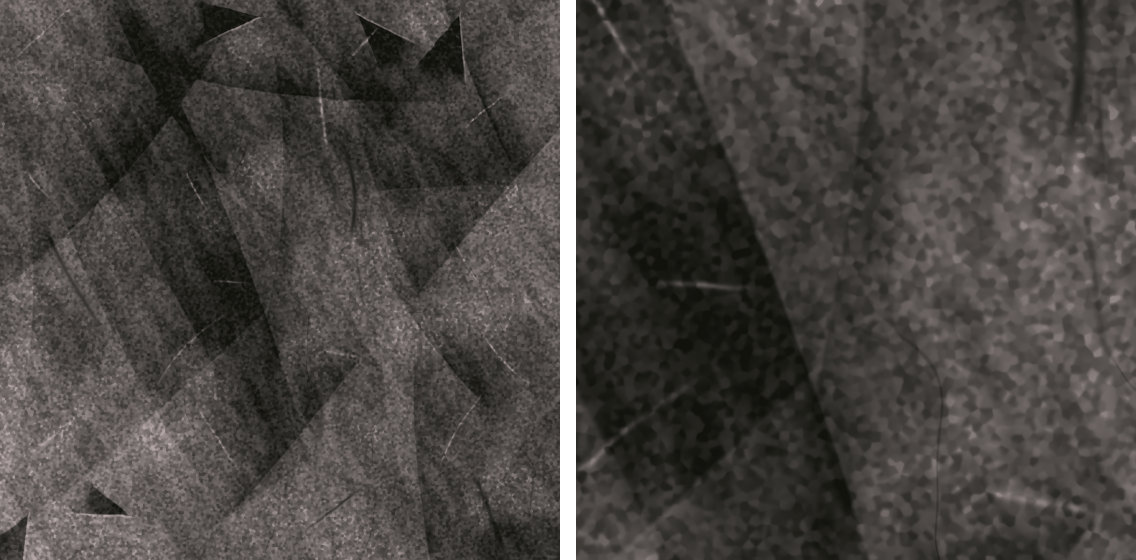
Left: the whole. Right: its middle third, enlarged.
Reproduce this texture procedurally as a WebGL 1 fragment shader.

```glsl
precision highp float;

uniform vec2 u_resolution;

const vec3 SHADOW = vec3(0.11, 0.11, 0.09);
const vec3 HIGHLIGHT = vec3(0.55, 0.51, 0.51);
const float BASE_TONE = 0.56;
const float CLOUD_CONTRAST = 0.48;
const float MOTTLE_CONTRAST = 0.28;
const float FIBRE_CONTRAST = 0.26;
const float GRAIN_CONTRAST = 0.58;
const float GRAIN_SCALE = 220.0;
const float VEIN_DEPTH = 0.15;
const float FACET_CONTRAST = 0.34;
const float CREASE_LIGHT = 0.5;
const float WEDGE_DEPTH = 0.65;
const float EDGE_SOFTNESS = 0.002;
const int FACETS = 28;
const int CREASES = 20;
const int WEDGES = 5;

vec2 hash2(vec2 p) {
  vec3 q = fract(p.xyx * vec3(0.1031, 0.1030, 0.0973));
  q += dot(q, q.yzx + 33.33);
  return fract((q.xx + q.yz) * q.zy);
}

// Smooth cellular noise: nearby cell values blended by distance
float cellNoise(vec2 p) {
  vec2 id = floor(p);
  vec2 f = p - id;
  float sum = 0.0;
  float total = 0.0;
  for (int j = -1; j <= 1; j++) {
    for (int i = -1; i <= 1; i++) {
      vec2 cell = vec2(float(i), float(j));
      vec2 h = hash2(id + cell);
      vec2 d = cell + h - f;
      float weight = exp(-5.0 * dot(d, d));
      sum += weight * fract(dot(h, vec2(37.0, 17.0)));
      total += weight;
    }
  }
  return sum / total;
}

vec2 rotateTo(vec2 p, float angle) {
  vec2 dir = vec2(cos(angle), sin(angle));
  return vec2(dot(p, dir), dot(p, vec2(-dir.y, dir.x)));
}

// Evenly scattered positions
vec2 scatter(float n, float seed) {
  return fract(n * vec2(0.7549, 0.5698) + hash2(vec2(seed, 4.0)));
}

// Folds run along falling, rising, upright and a few level directions
float foldAngle(vec2 h) {
  float angle = h.x < 0.36 ? -1.05 : (h.x < 0.66 ? 0.8 : (h.x < 0.9 ? 1.6 : 0.0));
  return angle + (h.y - 0.5) * 0.45;
}

// Sheets with one sharp edge that fade away from it
float facets(vec2 p) {
  float tone = 0.0;
  for (int i = 0; i < FACETS; i++) {
    float n = float(i);
    vec2 shape = hash2(vec2(n, 11.0));
    vec2 look = hash2(vec2(n, 23.0));
    vec2 q = rotateTo(p - scatter(n, 3.0), foldAngle(hash2(vec2(n, 37.0))));
    q.y = (q.y + (look.y - 0.5) * q.x * q.x) * (shape.y < 0.5 ? -1.0 : 1.0);
    float extent = mix(0.12, 0.45, shape.x);
    float side = smoothstep(-EDGE_SOFTNESS, EDGE_SOFTNESS, q.y);
    side *= exp(-max(q.y, 0.0) / mix(0.03, 0.14, look.y));
    float along = 1.0 - smoothstep(0.4, 1.0, abs(q.x) / extent);
    tone += (look.x * 2.0 - 1.0) * side * along;
  }
  return tone * FACET_CONTRAST;
}

// Thin bright scratches and a few broader dark streaks
float creases(vec2 p) {
  float tone = 0.0;
  for (int i = 0; i < CREASES; i++) {
    float n = float(i);
    vec2 shape = hash2(vec2(n, 53.0));
    vec2 look = hash2(vec2(n, 67.0));
    vec2 q = rotateTo(p - scatter(n, 9.0), foldAngle(hash2(vec2(n, 79.0))));
    q.y += (shape.y - 0.5) * 4.0 * q.x * q.x;
    bool dark = look.x < 0.25;
    float width = dark ? mix(0.002, 0.006, look.y) : mix(0.0013, 0.0028, look.y);
    float along = 1.0 - smoothstep(0.3, 1.0, abs(q.x) / mix(0.03, 0.13, shape.x));
    float line = exp(-q.y * q.y / (width * width)) * along;
    tone += line * (dark ? -0.7 : mix(0.35, 1.0, look.x));
  }
  return tone * CREASE_LIGHT;
}

// Black corners near the top and bottom, rimmed by a pale fold
float wedges(vec2 p) {
  float tone = 0.0;
  for (int i = 0; i < WEDGES; i++) {
    float n = float(i);
    vec2 h = hash2(vec2(n, 97.0));
    float top = 1.0 - mod(n, 2.0);
    vec2 apex = vec2(fract(0.82 + n * 0.41), mix(0.08, 0.97, top));
    vec2 q = rotateTo(p - apex, h.x * 6.28);
    float halfAngle = mix(0.25, 0.6, h.y);
    float d = abs(q.y) * cos(halfAngle) - q.x * sin(halfAngle);
    float fade = 1.0 - smoothstep(0.45, 1.0, length(q) / mix(0.1, 0.2, h.y));
    float inside = 1.0 - smoothstep(-EDGE_SOFTNESS, EDGE_SOFTNESS, d);
    float rim = exp(-pow(abs(d - 0.002) / 0.0018, 2.0)) * step(0.0, q.y);
    tone += fade * (0.45 * rim - WEDGE_DEPTH * inside);
  }
  return tone;
}

void main() {
  vec2 uv = gl_FragCoord.xy / min(u_resolution.x, u_resolution.y);

  float cloud = cellNoise(uv * 3.2 + 5.0) - 0.5;
  float mottle = cellNoise(uv * 10.0 + cloud * 1.5 + 20.0) - 0.5;
  float fibre = cellNoise(rotateTo(uv, -1.15) * vec2(16.0, 65.0) + mottle * 2.0) - 0.5;
  float grain = cellNoise(uv * GRAIN_SCALE) - 0.5;
  vec2 warped = uv + 0.003 * vec2(mottle, fibre);

  // Meandering hairline veins in scattered patches
  float vein = abs(cellNoise(uv * vec2(9.0, 5.0) + 0.12 * fibre + 60.0) - 0.5);
  vein = (1.0 - smoothstep(0.0, 0.018, vein)) * smoothstep(-0.05, 0.2, mottle);

  float tone = BASE_TONE + CLOUD_CONTRAST * cloud + MOTTLE_CONTRAST * mottle;
  tone += FIBRE_CONTRAST * fibre - VEIN_DEPTH * vein + facets(warped);
  tone += creases(warped) * (1.0 + grain) + wedges(warped);
  tone = clamp(tone, -0.05, 1.1);

  // Grain grows stronger in lit areas and sparkles in some patches
  float sparkle = smoothstep(0.3, 0.45, grain) * smoothstep(0.12, 0.3, mottle);
  tone += GRAIN_CONTRAST * grain * mix(0.45, 1.1, clamp(tone, 0.0, 1.0)) + 0.2 * sparkle;

  gl_FragColor = vec4(mix(SHADOW, HIGHLIGHT, clamp(tone, -0.1, 1.35)), 1.0);
}
```
